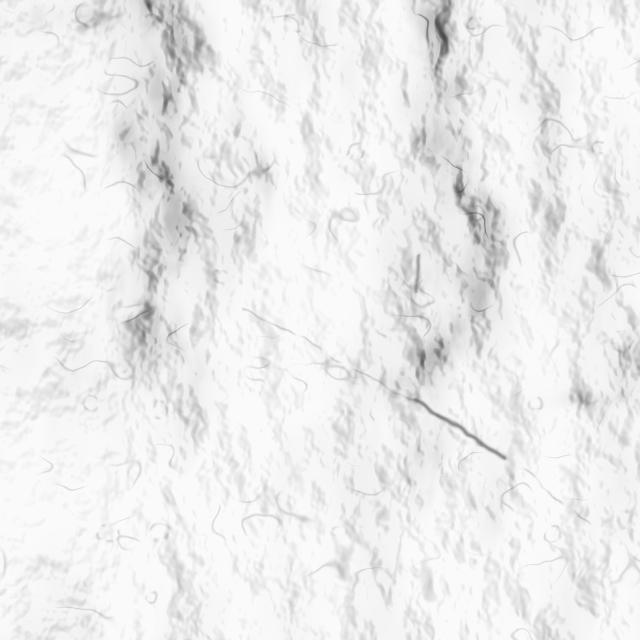
Give the GLSL for this texture map, as a Shadertoy shader.

```glsl
// Pale occlusion map of a weathered rock face: near-white stone with fine wrinkles,
// two dark vertical hollows, a diagonal crack and a few small ring-shaped pits.
// Wrinkles come from the slope of fractal noise; hollows and cracks are soft distances.

vec2 hash22(vec2 p) {
    vec3 q = fract(p.xyx * vec3(0.1031, 0.1030, 0.0973));
    q += dot(q, q.yzx + 33.33);
    return fract((q.xx + q.yz) * q.zy);
}

float cornerSlope(vec2 cell, vec2 offset) {
    return dot(hash22(cell) * 2.0 - 1.0, offset);
}

// Gradient noise, roughly -0.5 to 0.5
float noise(vec2 p) {
    vec2 i = floor(p), f = fract(p), e = vec2(1.0, 0.0);
    vec2 u = f * f * f * (f * (f * 6.0 - 15.0) + 10.0);
    return mix(mix(cornerSlope(i, f), cornerSlope(i + e, f - e), u.x),
               mix(cornerSlope(i + e.yx, f - e.yx), cornerSlope(i + 1.0, f - 1.0), u.x), u.y);
}

float fbm(vec2 p) {
    float sum = 0.0, amp = 0.5;
    for (int i = 0; i < 4; i++) {
        sum += amp * noise(p);
        p = mat2(1.6, 1.2, -1.2, 1.6) * p + 17.3;
        amp *= 0.5;
    }
    return sum;
}

float bell(float d, float width) {
    return exp(-d * d / (width * width));
}

float blob(vec2 p, vec2 centre, vec2 radius) {
    vec2 d = (p - centre) / radius;
    return exp(-dot(d, d));
}

float crack(vec2 p, vec2 a, vec2 b, float width) {
    vec2 ab = b - a;
    float t = clamp(dot(p - a, ab) / dot(ab, ab), 0.0, 1.0);
    return bell(length(p - a - ab * t), width);
}

// Two winding vertical hollows with smaller shaded patches around them
float hollows(vec2 p) {
    float leftX = 0.25 + 0.025 * sin(p.y * 25.0 + 3.95);
    float rightX = 0.645 + 0.11 * smoothstep(0.39, 0.53, p.y) - 0.075 * smoothstep(0.64, 0.82, p.y);
    float s = 0.9 * bell(p.x - leftX, 0.045) * smoothstep(0.36, 0.58, p.y);
    s += bell(p.x - rightX, 0.036) * smoothstep(0.35, 0.41, p.y);
    s += 0.5 * bell(p.x - 0.39 - 0.02 * sin(p.y * 20.0), 0.022) * bell(p.y - 0.73, 0.11);
    s += 0.75 * blob(p, vec2(0.665, 0.28), vec2(0.03, 0.06));
    s += 0.6 * blob(p, vec2(0.77, 0.25), vec2(0.028, 0.07));
    s += 0.7 * blob(p, vec2(0.95, 0.375), vec2(0.06, 0.014));
    s += 0.4 * blob(p, vec2(0.99, 0.44), vec2(0.05, 0.07));
    s += 0.3 * blob(p, vec2(0.87, 0.71), vec2(0.03, 0.12));
    s += 0.35 * blob(p, vec2(0.66, 0.56), vec2(0.035, 0.08));
    s += 0.3 * blob(p, vec2(0.21, 0.43), vec2(0.10, 0.06));
    return s + 0.35 * blob(p, vec2(0.12, 0.97), vec2(0.10, 0.02));
}

// Smooth stretches that stay almost white
float calmStone(vec2 p) {
    float c = blob(p, vec2(0.06, 0.72), vec2(0.12, 0.22));
    c += blob(p, vec2(0.50, 0.54), vec2(0.10, 0.12));
    c += blob(p, vec2(0.06, 0.22), vec2(0.12, 0.12));
    c += blob(p, vec2(0.48, 0.15), vec2(0.06, 0.18));
    return min(c + blob(p, vec2(0.84, 0.46), vec2(0.05, 0.12)), 1.0);
}

// Sparse rounded-square pits, drawn as broken outlines
float pits(vec2 p) {
    vec2 cell = floor(p * 10.0), rnd = hash22(cell + 41.0);
    vec2 d = abs(fract(p * 10.0) - 0.3 - 0.4 * rnd.yx);
    float radius = pow(dot(d * d * d, vec2(1.0)), 1.0 / 3.0);
    float outline = bell(radius - 0.08 - 0.07 * rnd.y, 0.022);
    return outline * step(0.84, rnd.x) * smoothstep(-0.15, 0.15, noise(p * 70.0));
}

void mainImage(out vec4 fragColor, in vec2 fragCoord) {
    vec2 p = fragCoord / iResolution.xy;
    vec2 q = p + 0.012 * vec2(noise(p * 19.0), noise(p * 19.0 + 7.7));
    q += 0.004 * vec2(noise(p * 55.0 + 3.1), noise(p * 55.0 + 9.4));

    // Wrinkles run level on the left and steeply elsewhere
    vec2 probe = mix(vec2(0.0012, -0.004), vec2(0.004, 0.0016), smoothstep(0.1, 0.27, p.x));
    vec2 grain = vec2(14.0, 10.5);
    float relief = 4.0 * max(0.0, fbm(q * grain) - fbm((q + probe) * grain));

    // Patchy shade in the hollows, faint haze over the rest
    float shade = hollows(q) * (0.25 + 1.1 * smoothstep(-0.15, 0.25, fbm(q * vec2(24.0, 10.0))));
    float haze = smoothstep(-0.12, 0.25, fbm(q * vec2(6.0, 2.4) + 5.0));
    float calm = calmStone(q);

    // Short broken creases along the zero lines of noise
    float crease = bell(noise(q * vec2(15.0, 21.0) + 31.0), 0.022);
    crease *= smoothstep(0.08, 0.3, noise(q * 13.0 + 60.0));

    // Diagonal crack with faint ends, and deep slits in the hollows
    float broken = smoothstep(-0.25, 0.2, noise(p * 38.0 + 12.0));
    float faint = crack(q, vec2(0.38, 0.52), vec2(0.64, 0.375), 0.0018)
                + crack(q, vec2(0.79, 0.285), vec2(1.0, 0.125), 0.0018);
    float deep = crack(q, vec2(0.645, 0.375), vec2(0.79, 0.287), 0.0035);
    deep += crack(q, vec2(0.233, 1.0), vec2(0.268, 0.91), 0.005) * broken;
    deep += crack(q, vec2(0.71, 0.71), vec2(0.75, 0.62), 0.005) * broken;
    deep += 0.7 * crack(q, vec2(0.65, 0.60), vec2(0.652, 0.545), 0.003);
    deep += 0.6 * crack(q, vec2(0.68, 1.0), vec2(0.695, 0.92), 0.005) * broken;

    float dark = 0.008 + 0.05 * haze * (1.0 - calm) + 0.2 * shade;
    dark += relief * (0.45 + 0.35 * haze + 1.7 * shade) * (1.0 - 0.55 * calm);
    dark += crease * (0.13 + 0.3 * shade) + 0.14 * pits(q);
    dark += 0.16 * faint * broken + 0.55 * deep;
    fragColor = vec4(vec3(0.99 * exp(-dark)), 1.0);
}
```
